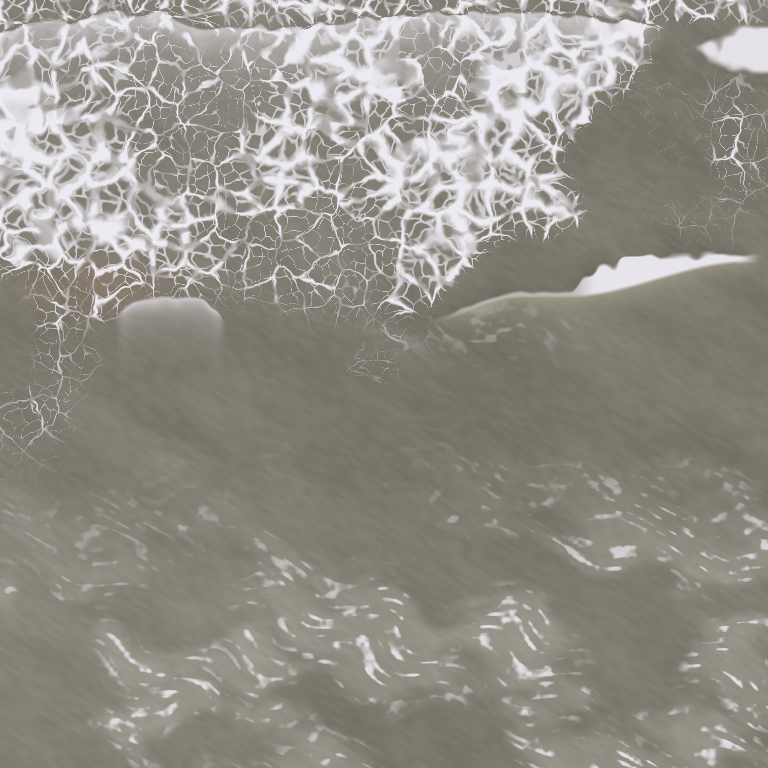
Give the GLSL for this texture, as a Shadertoy shader.

```glsl
#define WATER_DARK vec3(0.455, 0.437, 0.392)
#define WATER_LIGHT vec3(0.555, 0.542, 0.505)
#define FOAM_COLOR vec3(0.93, 0.92, 0.95)
#define SILT_GLOW vec3(0.72, 0.70, 0.60)
#define LACE_SCALE 25.0
#define FINE_LACE_SCALE 58.0
#define FOAM_WIDTH 0.56
#define GLINT_GAIN 0.85

vec2 hash2(vec2 p) {
    vec3 q = fract(p.xyx * vec3(0.1031, 0.1030, 0.0973));
    q += dot(q, q.yzx + 33.33);
    return fract((q.xx + q.yz) * q.zy);
}

float noise(vec2 p) {
    vec2 i = floor(p), f = fract(p);
    f = f * f * (3.0 - 2.0 * f);
    float low = mix(hash2(i).x, hash2(i + vec2(1, 0)).x, f.x);
    float high = mix(hash2(i + vec2(0, 1)).x, hash2(i + vec2(1, 1)).x, f.x);
    return mix(low, high, f.y);
}

float fbm(vec2 p) {
    float sum = 0.0, amp = 0.533;
    for (int i = 0; i < 4; i++) {
        sum += amp * noise(p);
        p = mat2(1.6, 1.2, -1.2, 1.6) * p + 17.3;
        amp *= 0.5;
    }
    return sum;
}

// Cellular distance to the border between the two nearest cells
float web(vec2 p) {
    vec2 base = floor(p);
    float near = 9.0, next = 9.0;
    for (int y = -1; y <= 1; y++)
    for (int x = -1; x <= 1; x++) {
        vec2 cell = base + vec2(x, y);
        float d = length(cell + hash2(cell) - p);
        next = min(next, max(near, d));
        near = min(near, d);
    }
    return next - near;
}

float lace(vec2 p, float width) {
    p += 0.034 * (vec2(fbm(p * 24.0), fbm(p * 24.0 + 51.0)) - 0.5);
    float coarse = 1.0 - smoothstep(0.15 * width, width + 0.02, web(p * LACE_SCALE));
    float fine = 1.0 - smoothstep(0.1 * width, 0.8 * width + 0.02, web(p * FINE_LACE_SCALE));
    float breakup = smoothstep(0.2, 0.6, noise(p * 85.0) + 0.3 * width);
    return max(coarse, 0.75 * fine) * mix(0.45, 1.0, breakup) * smoothstep(0.0, 0.09, width);
}

float blob(vec2 p, vec2 center, vec2 radius) {
    vec2 q = (p - center) / radius;
    return exp(-dot(q, q));
}

float crestLine(float x) {
    return 0.965 + 0.020 * smoothstep(0.0, 0.18, x) - 0.018 * smoothstep(0.20, 0.27, x)
        + 0.017 * smoothstep(0.35, 0.58, x) - 0.014 * smoothstep(0.70, 0.84, x);
}

float rollerLine(float x) {
    return 0.575 + 0.040 * smoothstep(0.53, 0.68, x) + 0.045 * smoothstep(0.74, 0.97, x);
}

void mainImage(out vec4 fragColor, in vec2 fragCoord) {
    vec2 uv = fragCoord / iResolution.xy;
    float ragged = noise(uv * 65.0) - 0.5;
    float patches = fbm(uv * 9.0 + 4.0);
    vec2 flow = vec2(dot(uv, vec2(0.84, -0.54)), dot(uv, vec2(0.54, 0.84)));

    // Silty water with slanting streaks
    float tone = 0.34 + 0.7 * (fbm(flow * vec2(7.0, 20.0)) - 0.5) + 0.5 * (fbm(uv * 3.5) - 0.5);
    tone += 0.28 * blob(uv, vec2(0.05, 0.12), vec2(0.45, 0.22)) + 0.2 * smoothstep(0.9, 1.0, uv.y);
    tone -= 0.18 * blob(uv, vec2(0.78, 0.40), vec2(0.30, 0.12));
    tone += 0.3 * (noise(flow * vec2(70.0, 190.0)) - 0.5);
    vec3 color = mix(WATER_DARK, WATER_LIGHT, tone);
    color += vec3(0.03, 0.0, -0.01) * blob(uv, vec2(0.13, 0.63), vec2(0.09, 0.04));

    // Broad foam sheet behind the main crest
    float depth = crestLine(uv.x) + 0.012 * ragged - uv.y;
    float lower = 0.640 - 0.13 * uv.x + 0.08 * (patches - 0.5);
    float right = 0.53 + 0.21 * smoothstep(0.58, 0.74, uv.y) + 0.10 * smoothstep(0.78, 0.97, uv.y);
    right += 0.12 * (patches - 0.5);
    float sheet = smoothstep(0.0, 0.005, depth) * smoothstep(-0.025, 0.06, uv.y - lower)
        * (1.0 - smoothstep(-0.04, 0.03, uv.x - right));
    float density = mix(0.18, 1.0, smoothstep(0.32, 0.66, patches));
    density *= mix(1.0, 0.6, smoothstep(0.12, 0.36, depth));
    density += 0.25 * blob(uv, vec2(0.03, 0.82), vec2(0.13, 0.11));
    density += 0.22 * blob(uv, vec2(0.66, 0.80), vec2(0.09, 0.11));
    density -= 0.25 * blob(uv, vec2(0.29, 0.78), vec2(0.04, 0.10));
    float width = FOAM_WIDTH * sheet * max(density, 0.12);

    // Thin drifting threads around the sheet
    float threads = 0.16 * blob(uv, vec2(0.46, 0.53), vec2(0.08, 0.08))
        + 0.10 * blob(uv, vec2(0.04, 0.53), vec2(0.08, 0.12))
        + 0.13 * blob(uv, vec2(0.17, 0.60), vec2(0.10, 0.04))
        + 0.11 * blob(uv, vec2(0.91, 0.81), vec2(0.09, 0.10))
        + 0.24 * (1.0 - smoothstep(-0.01, 0.004, depth));
    width = max(width, threads * smoothstep(0.25, 0.6, patches));
    float foam = lace(uv, width);

    // Milky veil and bright rim along the main crest
    float behind = max(depth, 0.0);
    float veil = sheet * (0.62 * exp(-behind / 0.035) + 0.12 * exp(-behind / 0.16));
    foam = max(foam, veil * (0.65 + 0.7 * fbm(uv * 45.0)));

    // Breaking roller on the right
    float above = uv.y - rollerLine(uv.x);
    float span = smoothstep(0.55, 0.62, uv.x) * (1.0 - smoothstep(0.96, 0.995, uv.x));
    float thick = 0.004 + 0.030 * smoothstep(0.742, 0.775, uv.x) * (1.0 - 0.85 * smoothstep(0.79, 0.97, uv.x));
    float lip = smoothstep(-0.004, 0.002, above) * (1.0 - smoothstep(-0.003, 0.003, above - thick * (1.0 + 0.7 * ragged)));
    float front = smoothstep(-0.002, 0.002, -above);
    color = mix(color, SILT_GLOW, 0.55 * span * front * exp(-max(-above, 0.0) / 0.014));
    color -= 0.055 * span * (1.0 - front) * exp(-max(above - thick, 0.0) / 0.022);
    foam = max(foam, span * lip * mix(0.6, 0.95, smoothstep(0.74, 0.78, uv.x)));

    // Small breaker on the left and foam mass at the right edge
    float across = (uv.x - 0.222) / 0.068;
    float fall = 0.615 - 0.025 * pow(abs(across), 4.0) + 0.008 * ragged - uv.y;
    float breaker = smoothstep(0.0, 0.005, fall) * (1.0 - smoothstep(0.85, 1.08, abs(across)));
    breaker *= 0.5 * exp(-max(fall, 0.0) / 0.028) + 0.45 * exp(-max(fall, 0.0) / 0.008);
    float corner = length((uv - vec2(0.988, 0.934)) / vec2(0.073, 0.030)) + 0.5 * ragged;
    foam = max(foam, max(breaker, 0.92 * (1.0 - smoothstep(0.8, 1.1, corner))));

    // Sun glints clustered on the near ripples
    vec2 ripple = vec2(dot(uv, vec2(0.94, -0.34)), dot(uv, vec2(0.34, 0.94)));
    ripple += 0.012 * vec2(sin(uv.y * 43.0), sin(uv.x * 37.0 + 2.0 * sin(uv.y * 19.0)));
    float spark = smoothstep(0.62, 0.95, noise(ripple * vec2(55.0, 155.0)) + 0.25 * (noise(uv * 180.0) - 0.5));
    float cluster = smoothstep(0.43, 0.70, fbm(ripple * vec2(7.0, 15.0) + 8.0));
    float reach = 1.0 - smoothstep(0.12, 0.43, uv.y - 0.10 * uv.x);
    float sheen = 0.35 * blob(uv, vec2(0.64, 0.57), vec2(0.12, 0.035));
    float glint = GLINT_GAIN * spark * (cluster * reach + sheen * front);
    color += 0.09 * cluster * reach;

    color = mix(color, FOAM_COLOR, clamp(max(foam, glint), 0.0, 1.0));
    fragColor = vec4(color, 1.0);
}
```
